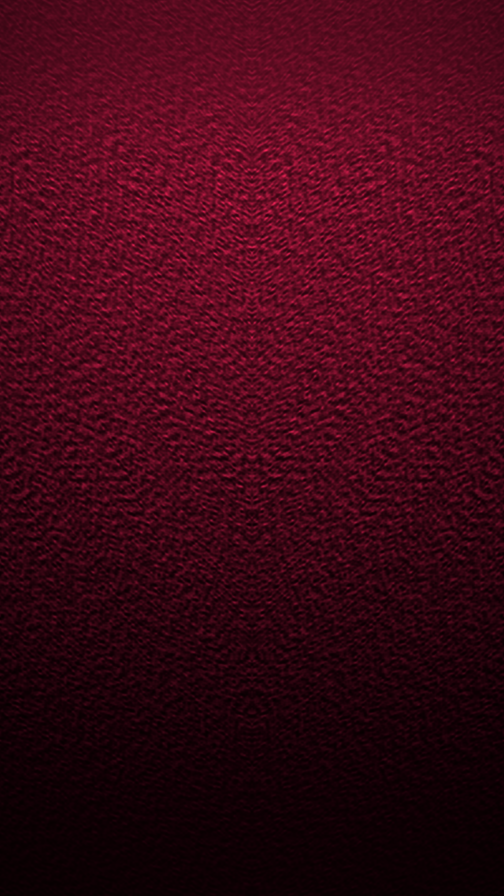
Reproduce this background procedurally as a Shadertoy shader.

```glsl
float hash(vec2 cell) {
    return fract(sin(dot(cell, vec2(127.1, 311.7))) * 43758.55);
}

float valueNoise(vec2 p) {
    vec2 cell = floor(p);
    vec2 f = fract(p);
    f = f * f * (3.0 - 2.0 * f);
    float low = mix(hash(cell), hash(cell + vec2(1.0, 0.0)), f.x);
    float high = mix(hash(cell + vec2(0.0, 1.0)), hash(cell + vec2(1.0, 1.0)), f.x);
    return mix(low, high, f.y);
}

// Short slanted strokes, lit from above, with brighter crests
float leatherGrain(vec2 p, float slant) {
    vec2 q = vec2(p.x, p.y - slant * p.x);
    vec2 strokeScale = vec2(135.0, 185.0);
    float lit = valueNoise(q * strokeScale);
    float shaded = valueNoise(q * strokeScale + vec2(0.35, 1.1));
    float fine = valueNoise(p * vec2(200.0, 240.0) + 37.0) - 0.5;
    float grain = 0.55 * (lit - shaded) + 0.4 * fine;
    return grain + 0.6 * (grain * grain - 0.045);
}

// Overhead light: broad fall to the floor, dimmer top and sides
float lightLevel(float side, float height) {
    float fall = mix(0.054, 0.45, smoothstep(0.0, 0.86, height));
    float topFade = 1.0 - 0.22 * smoothstep(0.82, 1.0, height);
    float sideFade = 1.0 - 0.24 * side * side;
    return fall * topFade * sideFade;
}

vec3 crimson(float level) {
    return max(vec3(level, 0.16 * level - 0.013, 0.37 * level - 0.007), 0.0);
}

void mainImage(out vec4 fragColor, in vec2 fragCoord) {
    vec2 uv = fragCoord / iResolution.xy;
    float side = abs(2.0 * uv.x - 1.0);

    // Mirrored surface measured in canvas widths
    vec2 surface = vec2(0.5 * side, fragCoord.y / iResolution.x);
    float slant = mix(0.25, 0.55, smoothstep(0.2, 0.9, uv.y));
    float grain = leatherGrain(surface, slant);

    // Relief is softest near the top and bottom edges
    float relief = 1.5 * (1.0 - 0.6 * smoothstep(0.78, 0.95, uv.y));
    relief *= mix(0.55, 1.0, smoothstep(0.0, 0.25, uv.y));
    relief *= 1.0 + 0.3 * (1.0 - smoothstep(0.35, 0.7, uv.y));

    float level = lightLevel(side, uv.y) * (1.0 + relief * grain);
    fragColor = vec4(crimson(level), 1.0);
}
```
